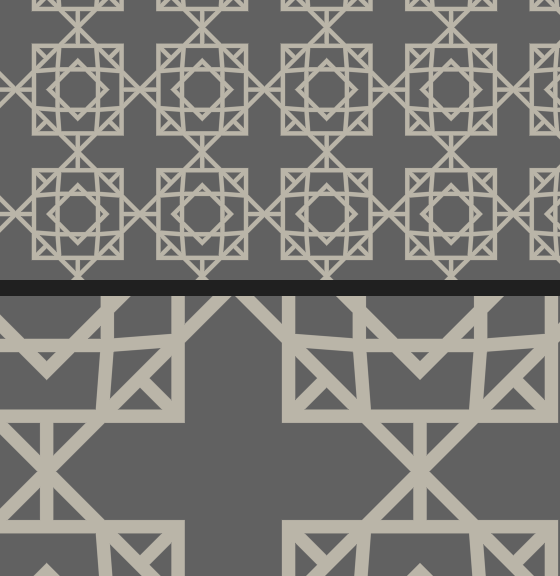
Top: the whole. Bottom: its middle third, enlarged.
Write a WebGL 1 fragment shader that draws this pattern.

```glsl
precision highp float;
// Lattice of square strapwork tiles, each framing an eight-pointed star.
uniform vec2 u_resolution;

const float FRAME = 0.352;  // half side of the outer square
const float STAR = 0.1625;  // half side of the star's squares
const float DIAG = 0.70710678;

float segmentDistance(vec2 p, vec2 a, vec2 b) {
  vec2 ab = b - a;
  float t = clamp(dot(p - a, ab) / dot(ab, ab), 0.0, 1.0);
  return length(p - a - ab * t);
}

// Distance to the nearest centre line, for a cell spanning -0.5 to 0.5.
float strapDistance(vec2 cell) {
  // Fold the cell into one eighth
  vec2 p = abs(cell);
  p = vec2(max(p.x, p.y), min(p.x, p.y));
  float diagonal = (p.x + p.y) * DIAG;

  // Outer square and the large diamond linking neighbouring cells
  float d = min(abs(p.x - FRAME), abs(diagonal - 0.5 * DIAG));

  // Star: an upright square and the same square turned by 45 degrees
  d = min(d, min(abs(p.x - STAR), abs(diagonal - STAR)));

  // Slanted straps from the star's corners to the frame
  d = min(d, segmentDistance(p, vec2(STAR), vec2(FRAME, 0.5 - FRAME)));

  // Corner braces and straight links between frames
  d = min(d, segmentDistance(p, vec2(0.25), vec2(FRAME)));
  return min(d, segmentDistance(p, vec2(FRAME, 0.0), vec2(0.5, 0.0)));
}

void main() {
  float cellsPerUnit = 2.25 / u_resolution.y;
  vec2 grid = gl_FragCoord.xy * cellsPerUnit;
  vec2 cell = fract(grid - vec2(0.625, 0.53) + 0.5) - 0.5;

  float edge = 0.7 * cellsPerUnit;
  float strap = 1.0 - smoothstep(0.018 - edge, 0.018 + edge, strapDistance(cell));

  vec3 ground = vec3(0.38);
  vec3 ivory = vec3(0.73, 0.71, 0.66);
  gl_FragColor = vec4(mix(ground, ivory, strap), 1.0);
}
```
